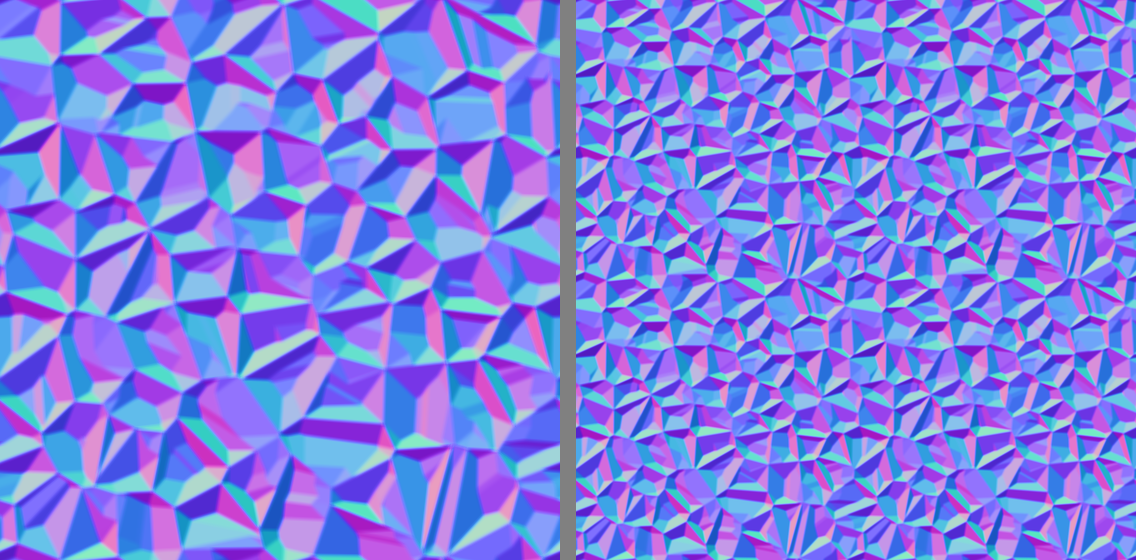
Left, the tile; right, the same tile 2 across and 2 down.
Write a WebGL 2 fragment shader that draws this texture map.

```glsl
#version 300 es
precision highp float;
precision highp int;
// Tiling normal map of a chipped, faceted surface. Wrapped Voronoi cells are
// raised as blocks with bevelled sides, a tilted crown and a stepped fold;
// a Sobel filter turns their height into softly blended facet normals.

uniform vec2 u_resolution;
out vec4 fragColor;

const int CELLS = 9;                      // cells per side, whole so it tiles
const float JITTER = 0.96;                // irregularity of the cell sites
const float SOFTNESS = 0.0045;            // blur of the creases, canvas units
const vec2 BEVEL_SLOPE = vec2(0.6, 1.75); // gentlest and steepest side
const vec2 CROWN_HEIGHT = vec2(0.2, 0.36);
const float CROWN_TILT = 0.68;            // largest crown slope per axis
const float CROWN_FLOOR = 0.25;           // lowest crown, share of the bevel
const float STEP_SLOPE = 0.85;            // slope of the band across a crown
const vec2 STEP_WIDTH = vec2(0.03, 0.13); // half width of that band
const float FOLD_SLOPE = 0.5;             // bend on the far side of the band
const float TAU = 6.2831853;

// Integer hash (PCG), three values from 0 to 1.
vec3 hash3(ivec2 cell, int seed) {
    uvec3 v = uvec3(uint(cell.x), uint(cell.y), uint(seed));
    v = v * 1664525u + 1013904223u;
    v.x += v.y * v.z;
    v.y += v.z * v.x;
    v.z += v.x * v.y;
    v ^= v >> 16u;
    v.x += v.y * v.z;
    v.y += v.z * v.x;
    v.z += v.x * v.y;
    return vec3(v >> 8u) / 16777216.0;
}

ivec2 wrapCell(ivec2 cell) {
    return (cell + 4 * CELLS) % CELLS;
}

vec2 cellSite(ivec2 cell) {
    vec2 offset = hash3(wrapCell(cell), 0).xy - 0.5;
    return vec2(cell) + 0.5 + JITTER * offset;
}

// Crown of one block: a tilted plane broken by a straight step.
float crownHeight(ivec2 id, vec2 q) {
    vec3 plane = hash3(id, 1);
    vec3 fold = hash3(id, 2);
    vec3 bend = hash3(id, 3);
    vec2 tilt = CROWN_TILT * (2.0 * plane.xy - 1.0);
    float angle = TAU * fold.x;
    float across = dot(q, vec2(cos(angle), sin(angle))) + 0.4 * (fold.y - 0.5);
    float halfWidth = mix(STEP_WIDTH.x, STEP_WIDTH.y, fold.z);
    float stepSlope = STEP_SLOPE * (2.0 * bend.x - 1.0);
    float foldSlope = FOLD_SLOPE * (2.0 * bend.y - 1.0);
    return mix(CROWN_HEIGHT.x, CROWN_HEIGHT.y, plane.z) + dot(tilt, q)
        + stepSlope * clamp(across, -halfWidth, halfWidth)
        + foldSlope * max(across - halfWidth, 0.0);
}

// Height of the surface, zero along every cell border.
float surfaceHeight(vec2 p) {
    ivec2 base = ivec2(floor(p));
    ivec2 home = base;
    vec2 toHome = vec2(0.0);
    float nearest = 1e5;
    for (int j = -1; j <= 1; j++) {
        for (int i = -1; i <= 1; i++) {
            ivec2 cell = base + ivec2(i, j);
            vec2 toSite = cellSite(cell) - p;
            float d = dot(toSite, toSite);
            if (d < nearest) {
                nearest = d;
                home = cell;
                toHome = toSite;
            }
        }
    }

    // Each neighbour cuts its own bevel.
    ivec2 id = wrapCell(home);
    float bevel = 1e5;
    for (int j = -2; j <= 2; j++) {
        for (int i = -2; i <= 2; i++) {
            if (i == 0 && j == 0) continue;
            ivec2 other = home + ivec2(i, j);
            ivec2 otherId = wrapCell(other);
            vec2 toOther = cellSite(other) - p;
            float edge = dot(0.5 * (toHome + toOther), normalize(toOther - toHome));
            float pick = hash3(id, 10 + otherId.x + CELLS * otherId.y).x;
            bevel = min(bevel, edge * mix(BEVEL_SLOPE.x, BEVEL_SLOPE.y, pick));
        }
    }
    return min(bevel, max(crownHeight(id, -toHome), CROWN_FLOOR * bevel));
}

void main() {
    vec2 p = gl_FragCoord.xy / u_resolution * float(CELLS);
    float reach = SOFTNESS * float(CELLS);

    // Sobel slope, which also rounds the creases.
    vec2 slope = vec2(0.0);
    for (int j = -1; j <= 1; j++) {
        for (int i = -1; i <= 1; i++) {
            if (i == 0 && j == 0) continue;
            vec2 tap = vec2(i, j);
            slope += tap * (2.0 - abs(tap.yx)) * surfaceHeight(p + reach * tap);
        }
    }
    slope /= 8.0 * reach;

    // Green points down the canvas.
    vec3 normal = normalize(vec3(-slope.x, slope.y, 1.0));
    fragColor = vec4(0.5 + 0.5 * normal, 1.0);
}
```
